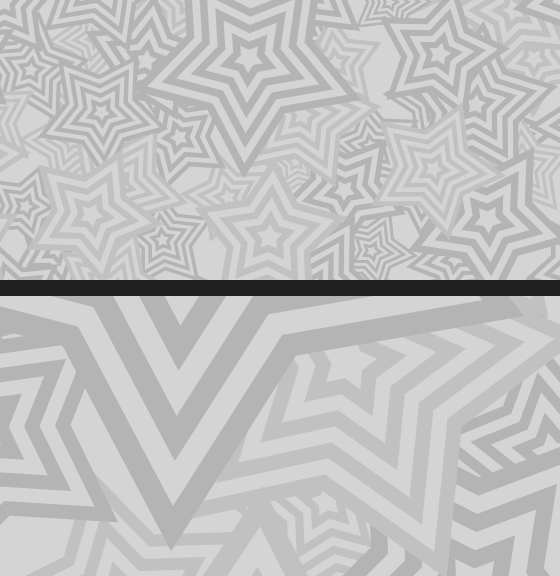
Top: the whole. Bottom: its middle third, enlarged.
Reproduce this pattern procedurally as a Shadertoy shader.

```glsl
const vec3 LIGHT = vec3(0.832);
const vec3 PALE = vec3(0.757);
const vec3 DARK = vec3(0.704);

const int STAR_COUNT = 76;
const float MEDIUM_COUNT = 25.0;
const float NOTCH = 0.55;          // inner radius relative to the tips
const float SECTOR = 1.2566371;    // a fifth of a turn

float hash(float id, float channel) {
    return fract(sin(id * 12.9898 + channel * 78.233) * 4375.85);
}

// Normal of the edge running from a tip to the neighbouring notch
vec2 starEdgeNormal(float notch) {
    vec2 inner = notch * vec2(cos(0.5 * SECTOR), sin(0.5 * SECTOR));
    return vec2(inner.y, 1.0 - inner.x);
}

// 0 at the centre, 1 on the outline of a star with unit tips
float starLevel(vec2 p, float turn, vec2 normal) {
    float angle = atan(p.y, p.x) + turn;
    angle = abs(mod(angle + 0.5 * SECTOR, SECTOR) - 0.5 * SECTOR);
    vec2 folded = length(p) * vec2(cos(angle), sin(angle));
    return dot(folded, normal) / normal.x;
}

// Alternating rings: light core, dark outermost ring
float ringMask(float level, float rings, float blur) {
    float d = abs(fract(level * rings - 0.25) - 0.5) - 0.25;
    return clamp(0.5 - d / (blur * rings), 0.0, 1.0);
}

// Evenly spread centres with a little jitter, reaching past the canvas
vec2 starCentre(float id, float aspect) {
    vec2 spread = fract(vec2(0.454, 0.727) + id * vec2(0.75488, 0.56984));
    vec2 jitter = vec2(hash(id, 1.0), hash(id, 2.0)) - 0.5;
    return spread * vec2(aspect + 0.5, 1.5) - 0.25 + 0.12 * jitter;
}

// One large star in front, medium ones below it, small ones at the back
float starRadius(float id) {
    float size = hash(id, 3.0);
    if (id < 0.5) return 0.43;
    return id < MEDIUM_COUNT ? mix(0.23, 0.31, size) : mix(0.14, 0.23, size);
}

vec3 drawStar(vec3 below, vec2 p, float id, float aspect, float pixel) {
    float radius = starRadius(id);
    vec2 local = (p - starCentre(id, aspect)) / radius;
    if (dot(local, local) > 1.1) return below;

    vec2 normal = starEdgeNormal(NOTCH);
    float level = starLevel(local, hash(id, 4.0) * SECTOR, normal);
    float blur = pixel / radius * length(normal) / normal.x;
    float rings = (id < 0.5 || hash(id, 5.0) > 0.65) ? 4.0 : 3.0;
    vec3 ink = (id > 0.5 && hash(id, 6.0) < 0.34) ? PALE : DARK;

    float cover = clamp(0.5 - (level - 1.0) / blur, 0.0, 1.0);
    float ring = ringMask(min(level, 1.0 - blur), rings, blur);
    return mix(below, mix(LIGHT, ink, ring), cover);
}

void mainImage(out vec4 fragColor, in vec2 fragCoord) {
    float pixel = 1.0 / iResolution.y;
    float aspect = iResolution.x * pixel;
    vec2 p = fragCoord * pixel;

    // Paint from back to front
    vec3 color = LIGHT;
    for (int i = STAR_COUNT - 1; i >= 0; i--) {
        color = drawStar(color, p, float(i), aspect, pixel);
    }
    fragColor = vec4(color, 1.0);
}
```
